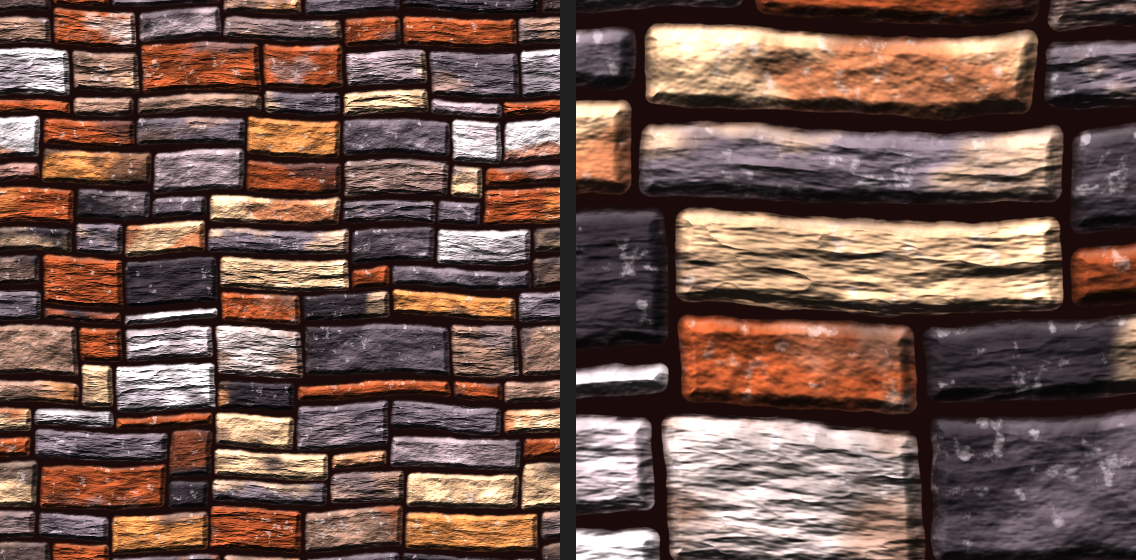
Left: the whole. Right: its middle third, enlarged.
Give the GLSL for this texture, as a Shadertoy shader.

```glsl
#define STONES vec2(6.0, 16.0)   // stones across and down, both even
#define JOINT 0.0026             // half width of the gaps
#define CORNER 0.008             // corner radius
#define WOBBLE 0.007             // raggedness of the outlines
#define BEVEL 0.010              // width of the rounded rim
#define RIM_HEIGHT 0.007
#define RELIEF 0.014             // roughness of the faces
#define TILT 0.035               // largest slope of a stone
#define CONTRAST 1.45

const vec3 GAP = vec3(0.10, 0.045, 0.04);
const vec3 CHARCOAL = vec3(0.19, 0.16, 0.18);
const vec3 SLATE = vec3(0.39, 0.34, 0.37);
const vec3 MAUVE = vec3(0.58, 0.50, 0.52);
const vec3 TAUPE = vec3(0.56, 0.43, 0.37);
const vec3 RUST = vec3(0.57, 0.27, 0.15);
const vec3 AMBER = vec3(0.76, 0.48, 0.27);
const vec3 TAN = vec3(0.85, 0.68, 0.53);
const vec3 PALE = vec3(0.86, 0.81, 0.82);
const vec3 PALETTE[13] = vec3[13](CHARCOAL, CHARCOAL, SLATE, SLATE, SLATE, MAUVE,
                                  TAUPE, TAUPE, RUST, RUST, AMBER, TAN, PALE);

struct Stone { vec2 id, centre, halfSize, seed; float tilt, slaty; };

float hash(vec2 p) {
    vec3 q = fract(p.xyx * vec3(0.1031, 0.1030, 0.0973));
    q += dot(q, q.yzx + 33.33);
    return fract((q.x + q.y) * q.z);
}

float noise(vec2 p) {
    vec2 i = floor(p), f = p - i;
    f *= f * (3.0 - 2.0 * f);
    vec2 k = vec2(0.0, 1.0);
    return mix(mix(hash(i), hash(i + k.yx), f.x),
               mix(hash(i + k.xy), hash(i + k.yy), f.x), f.y);
}

float fbm(vec2 p) {
    float sum = 0.0, amp = 0.5;
    for (int i = 0; i < 5; i++) {
        sum += amp * noise(p);
        p = mat2(1.6, 1.2, -1.2, 1.6) * p + 3.7;
        amp *= 0.5;
    }
    return sum;
}

// Each grid cell holds one seam: level in even cells, upright in odd ones
float seam(vec2 cell) { return mix(0.14, 0.86, hash(mod(cell, STONES) + 5.0)); }
bool isLevel(vec2 cell) { return mod(cell.x + cell.y, 2.0) < 0.5; }

// The seams bound one rectangle around every grid corner
Stone findStone(vec2 g) {
    vec2 c = floor(g), f = g - c, side;
    if (isLevel(c)) {
        side.y = step(seam(c), f.y);
        side.x = step(seam(c + vec2(0.0, 2.0 * side.y - 1.0)), f.x);
    } else {
        side.x = step(seam(c), f.x);
        side.y = step(seam(c + vec2(2.0 * side.x - 1.0, 0.0)), f.y);
    }
    vec2 v = c + side;
    float ll = seam(v - 1.0), ur = seam(v);
    float ul = seam(v - vec2(1.0, 0.0)), lr = seam(v - vec2(0.0, 1.0));
    bool level = isLevel(v - 1.0);
    vec2 lo = v - 1.0 + (level ? vec2(ul, ll) : vec2(ll, lr));
    vec2 hi = v + (level ? vec2(lr, ur) : vec2(ur, ul));
    vec2 id = mod(v, STONES);
    return Stone(id, 0.5 * (lo + hi) / STONES, 0.5 * (hi - lo) / STONES, id * 7.3 + 50.0,
                 TILT * (2.0 * hash(id + 31.0) - 1.0), hash(id + 47.0));
}

float edgeDistance(vec2 q, Stone s) {
    float corner = min(CORNER, 0.4 * s.halfSize.y);
    vec2 box = s.halfSize - JOINT - corner;
    box.y -= abs(s.tilt) * s.halfSize.x;
    vec2 e = abs(q + vec2(0.0, s.tilt * q.x)) - box;
    float d = length(max(e, 0.0)) + min(max(e.x, e.y), 0.0) - corner;
    return d + WOBBLE * (fbm(q * 35.0 + s.seed) - 0.45);
}

// Rounded rim plus a face between grainy and layered
float height(vec2 q, Stone s) {
    float grain = fbm(q * vec2(24.0, 36.0) + s.seed);
    float layers = 1.0 - abs(2.0 * fbm(q * vec2(13.0, 55.0) + s.seed + 9.0) - 1.0);
    float rim = smoothstep(0.0, BEVEL, -edgeDistance(q, s));
    return RIM_HEIGHT * rim + RELIEF * mix(grain, layers, 0.7 * s.slaty);
}

vec3 pick(float r) { return PALETTE[int(min(r * 13.0, 12.0))]; }

// Base colour with stained patches, mottling and pale mineral specks
vec3 stoneColour(vec2 q, Stone s) {
    vec3 base = pick(hash(s.id + 71.0));
    vec3 stain = mix(base, pick(hash(s.id + 83.0)), 0.65);
    float patches = fbm(q * vec2(9.0, 14.0) + s.seed + 20.0);
    vec3 col = mix(base, stain, smoothstep(0.48, 0.62, patches));
    col *= 0.55 + 0.95 * fbm(q * vec2(30.0, 45.0) + s.seed + 40.0);
    float specks = smoothstep(0.62, 0.78, fbm(q * 95.0 + s.seed));
    return mix(col, PALE, 0.45 * specks);
}

void mainImage(out vec4 fragColor, in vec2 fragCoord) {
    vec2 uv = fragCoord / iResolution.y;
    float pixel = 1.0 / iResolution.y;
    // Gentle sag of the courses
    vec2 p = uv + 0.004 * sin(6.2832 * (uv.yx * vec2(2.0, 3.0) + vec2(0.2, 0.6)));
    Stone s = findStone(p * STONES);
    vec2 q = p - s.centre;

    // Light from the upper left
    vec2 e = vec2(0.0013, 0.0);
    float h = height(q, s);
    vec2 slope = vec2(height(q + e.xy, s) - h, height(q + e.yx, s) - h) / e.x;
    vec3 normal = normalize(vec3(-slope, 1.0));
    float light = max(dot(normal, normalize(vec3(-0.3, 0.75, 0.85))), 0.0) / 0.72;

    float d = edgeDistance(q, s);
    vec3 col = stoneColour(q, s) * (0.12 + 0.92 * pow(light, CONTRAST));
    float litRim = smoothstep(-BEVEL, -0.002, d) * smoothstep(0.3, 0.8, normal.y);
    col = mix(col, PALE, 0.3 * litRim);
    col = mix(GAP, col, smoothstep(0.0, 0.005, -d) * 0.6 + 0.4);
    col = mix(GAP, col, smoothstep(pixel, -pixel, d));
    fragColor = vec4(clamp(col, 0.0, 1.0), 1.0);
}
```
